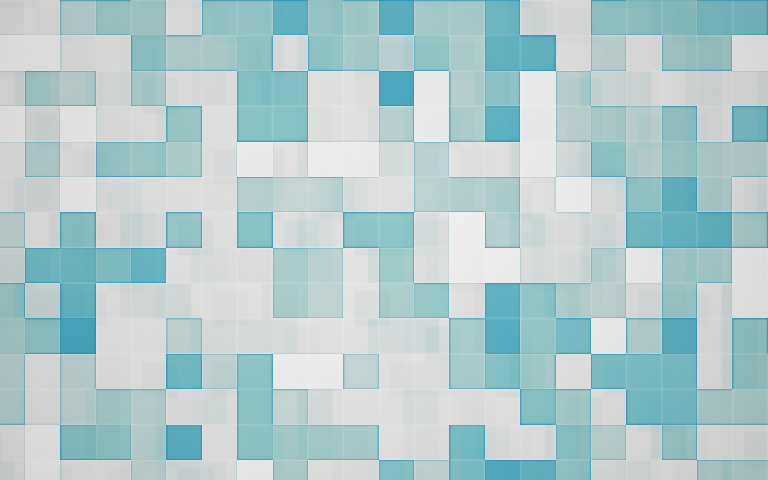
This background is drawn by a WebGL 2 fragment shader. Its source:

```glsl
#version 300 es
precision highp float;
// A mosaic of square tiles running from white and grey to teal and blue.
// Each tile has one signed level, often shared with a neighbour; shifted
// translucent grids split the tiles, and thin rims follow the level steps.

uniform vec2 u_resolution;
out vec4 fragColor;

#define TILE 0.0737              // tile side, in canvas heights
#define ORIGIN vec2(0.052, 0.0417)
#define WHITE_SHARE 0.12         // share of white tiles
#define GREY_SHARE 0.52          // share of white and grey tiles together
#define MERGE_SHARE 0.46         // share of tiles that copy a neighbour
#define CLUSTERING 0.35          // pull of nearby tiles to one tone
#define OVERLAY_SHARE 0.36       // share of tinted overlay strips
#define OVERLAY_TINT 0.24        // strongest overlay tint
#define RIM_WIDTH 0.0022
#define GLOW_WIDTH 0.004
#define VIGNETTE 0.12

const vec3 WHITE = vec3(0.92);
const vec3 GREY  = vec3(0.85, 0.85, 0.848);
const vec3 MIST  = vec3(0.74, 0.81, 0.81);
const vec3 SAGE  = vec3(0.61, 0.77, 0.77);
const vec3 TEAL  = vec3(0.46, 0.73, 0.76);
const vec3 BLUE  = vec3(0.25, 0.63, 0.73);
const vec3 RIM   = vec3(0.10, 0.54, 0.70);

float hash(vec2 p) {
    vec3 q = fract(vec3(p.xyx) * 0.1031);
    q += dot(q, q.yzx + 33.33);
    return fract((q.x + q.y) * q.z);
}

float gradientDot(vec2 corner, vec2 offset) {
    float angle = 6.28318 * hash(corner + 71.0);
    return dot(vec2(cos(angle), sin(angle)), offset);
}

float gradientNoise(vec2 p) {
    vec2 i = floor(p), f = p - i;
    vec2 w = f * f * f * (f * (f * 6.0 - 15.0) + 10.0);
    vec2 e = vec2(1.0, 0.0);
    return mix(mix(gradientDot(i, f), gradientDot(i + e, f - e), w.x),
               mix(gradientDot(i + e.yx, f - e.yx), gradientDot(i + 1.0, f - 1.0), w.x), w.y);
}

// Level of a whole tile: below 0 towards white, 0 grey, 1 deep blue
float tileLevel(vec2 cell) {
    float jitter = 0.04 * (hash(cell + 43.0) - 0.5);
    float merge = hash(cell + 131.0) / MERGE_SHARE;
    if (merge < 1.0) cell -= merge < 0.5 ? vec2(1.0, 0.0) : vec2(0.0, 1.0);
    float rank = hash(cell + 19.0) + CLUSTERING * gradientNoise(cell * 0.31 + 5.3);
    if (rank < WHITE_SHARE) return jitter - 0.2;
    if (rank < GREY_SHARE) return jitter - 0.02;
    float u = clamp((rank - GREY_SHARE) / (1.06 - GREY_SHARE), 0.0, 1.0);
    return jitter + mix(0.22, 0.95, pow(u, 1.25));
}

// Tint of one overlay square
float overlayLevel(vec2 cell) {
    float tint = OVERLAY_TINT * (0.25 + 0.75 * hash(cell + 57.0));
    return hash(cell) < OVERLAY_SHARE ? tint : -0.04 * hash(cell + 91.0);
}

// Overlay grid with edges smoothed over one pixel
float overlay(vec2 p, float pixel) {
    vec2 g = p - 0.5, i = floor(g);
    vec2 w = clamp((g - i - 0.5) / pixel + 0.5, 0.0, 1.0);
    vec2 e = vec2(1.0, 0.0);
    return mix(mix(overlayLevel(i), overlayLevel(i + e), w.x),
               mix(overlayLevel(i + e.yx), overlayLevel(i + 1.0), w.x), w.y);
}

vec3 ramp(float level) {
    vec3 c = mix(WHITE, GREY, clamp(level * 4.0 + 1.0, 0.0, 1.0));
    c = mix(c, MIST, clamp(level * 4.0, 0.0, 1.0));
    c = mix(c, SAGE, clamp(level * 4.0 - 1.0, 0.0, 1.0));
    c = mix(c, TEAL, clamp(level * 4.0 - 2.0, 0.0, 1.0));
    return mix(c, BLUE, clamp(level * 4.0 - 3.0, 0.0, 1.0));
}

// Rim along one side: dark on the deeper tile, light on the paler one
vec3 addRim(vec3 color, float stepUp, float dist, float pixel) {
    float line = clamp((RIM_WIDTH - dist) / pixel + 0.5, 0.0, 1.0);
    float dark = smoothstep(0.08, 0.65, stepUp);
    float light = 0.14 + 0.2 * smoothstep(0.0, 0.5, -stepUp);
    float glow = 0.08 * dark * exp(-dist / GLOW_WIDTH);
    color = mix(color, vec3(0.95), line * light * (1.0 - smoothstep(0.03, 0.1, stepUp)));
    return mix(color, RIM, max(glow, 0.62 * line * sqrt(dark)));
}

void main() {
    float pixel = 1.0 / u_resolution.y;
    vec2 uv = gl_FragCoord.xy * pixel;
    vec2 p = (uv - ORIGIN) / TILE + 100.0;
    vec2 cell = floor(p), f = p - cell;

    // Tile tone, split by upright strips and by shifted squares
    float base = tileLevel(cell);
    float tint = overlay(p + vec2(0.30, 0.0) + 200.0, pixel / TILE)
               + 0.6 * overlay(p + vec2(0.68, 0.22) + 400.0, pixel / TILE);
    float level = base + tint * 0.6 * (1.0 - max(base, 0.0)) * smoothstep(-0.25, 0.0, base);
    vec3 color = ramp(level + 0.02 * (f.x - f.y));

    // Rims towards the nearest neighbour on each axis
    vec2 side = step(0.5, f) * 2.0 - 1.0;
    vec2 dist = min(f, 1.0 - f) * TILE;
    color = addRim(color, base - tileLevel(cell + vec2(side.x, 0.0)), dist.x, pixel);
    color = addRim(color, base - tileLevel(cell + vec2(0.0, side.y)), dist.y, pixel);

    // Soft light from the middle
    vec2 fromCentre = uv - 0.5 * u_resolution / u_resolution.y;
    color *= 1.025 - VIGNETTE * dot(fromCentre, fromCentre);
    fragColor = vec4(color, 1.0);
}
```
